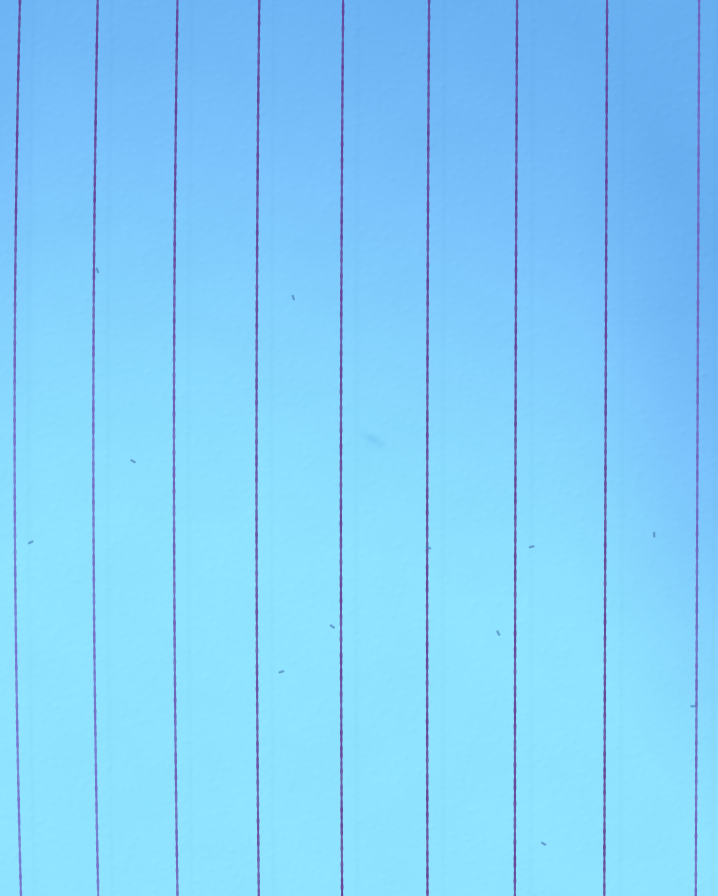
Give the GLSL for this pattern, as a Shadertoy shader.

```glsl
// Blue-lit paper with nine fine, slightly bowed purple rules and a soft grain.

// Rule layout, in canvas widths: position = FIRST + GAP * i + SPREAD * i * i
const float FIRST = 0.0285;
const float GAP = 0.1065;
const float SPREAD = 0.00142;
const float BOW = 0.0085;
const float TILT = 0.0065;
const float HALF_WIDTH = 0.0016;
const float EDGE_ROUGHNESS = 0.0004;

const vec3 SHADE = vec3(0.41, 0.69, 0.945);
const vec3 SKY = vec3(0.48, 0.765, 0.99);
const vec3 GLOW = vec3(0.56, 0.89, 1.0);
const vec3 INK = vec3(0.39, 0.25, 0.57);
const vec3 FADED_INK = vec3(0.46, 0.44, 0.80);
const vec3 SPECK = vec3(0.30, 0.48, 0.72);

const float GRAIN_SCALE = 125.0;
const float GRAIN = 0.045;
const float MOTTLE = 0.006;
const float GHOST = 0.010;
const float SPECK_SCALE = 9.0;
const float SPECK_CHANCE = 0.13;
const vec2 SMUDGE = vec2(0.52, 0.635);

vec2 hash2(vec2 p) {
    vec3 q = fract(p.xyx * vec3(0.1031, 0.1030, 0.0973));
    q += dot(q, q.yzx + 33.33);
    return fract((q.xx + q.yz) * q.zy);
}

// Cellular bumps, lit from the upper left
float paperRelief(vec2 p) {
    vec2 cell = floor(p);
    float relief = 0.0;
    for (int y = -1; y <= 1; y++) {
        for (int x = -1; x <= 1; x++) {
            vec2 id = cell + vec2(x, y);
            vec2 offset = p - id - hash2(id);
            float height = hash2(id + 71.0).x;
            relief += height * height * dot(offset, vec2(-0.6, 0.8)) * exp(-5.0 * dot(offset, offset));
        }
    }
    return relief;
}

// Broad unevenness from layered sines
float mottle(vec2 p) {
    float sum = 0.0;
    float amplitude = 0.5;
    for (int i = 0; i < 4; i++) {
        sum += amplitude * sin(p.x + 1.7 * sin(p.y)) * sin(p.y + 1.3 * sin(p.x));
        p = mat2(1.5, 1.2, -1.2, 1.5) * p + 2.1;
        amplitude *= 0.6;
    }
    return sum;
}

// Sparse dark fibres, kept inside their grid cells
float specks(vec2 p, float pixel) {
    vec2 id = floor(p);
    vec2 random = hash2(id + 19.0);
    vec2 offset = fract(p) - mix(vec2(0.15), vec2(0.85), hash2(id + 5.0));
    float angle = 6.2832 * random.y;
    vec2 axis = vec2(cos(angle), sin(angle));
    float along = dot(offset, axis);
    float d = length(offset - axis * clamp(along, -0.022, 0.022));
    return step(random.x, SPECK_CHANCE) * (1.0 - smoothstep(0.004, 0.012 + pixel, d));
}

// Light brightens downwards and falls off to the right
vec3 paperLight(vec2 uv) {
    float depth = 1.0 - uv.y - 0.22 * (uv.x * uv.x - 0.33);
    depth -= 0.16 * smoothstep(0.78, 1.0, uv.x) + 0.06 * smoothstep(0.07, 0.0, uv.x);
    float light = smoothstep(-0.25, 1.0, 1.33 * depth) * 1.1 - 0.06;
    vec3 lower = mix(SHADE, SKY, clamp(light / 0.4, 0.0, 1.0));
    return mix(lower, GLOW, clamp((light - 0.4) / 0.6, 0.0, 1.0));
}

// Continuous rule number at a position
float ruleIndex(float x) {
    return (sqrt(GAP * GAP + 4.0 * SPREAD * max(x - FIRST, -1.0)) - GAP) / (2.0 * SPREAD);
}

void mainImage(out vec4 fragColor, in vec2 fragCoord) {
    vec2 uv = fragCoord / iResolution.xy;
    vec2 p = fragCoord / iResolution.x;
    float pixel = 1.0 / iResolution.x;

    // Paper surface
    vec3 color = paperLight(uv);
    color += GRAIN * paperRelief(p * GRAIN_SCALE * vec2(0.85, 1.0));
    color += MOTTLE * mottle(p * 17.0);

    // Straighten the bow and lean, then find the nearest rule
    float v = 2.0 * uv.y - 1.0;
    float away = 1.0 - uv.x;
    float x = uv.x + BOW * away * away * (1.0 - v * v) - TILT * (uv.x - 0.25) * (uv.y - 0.5);
    float index = ruleIndex(x);
    float nearest = floor(index + 0.5);
    float spacing = GAP + 2.0 * SPREAD * nearest;
    float d = abs(index - nearest) * spacing;

    // Faint show-through beside each rule
    float ghost = (fract(index) - 0.18) * spacing;
    color -= GHOST * exp(-ghost * ghost / 0.00001);

    // Inked rules: rough edges, paler at lower left and far right
    float wobble = sin(p.y * 410.0 + nearest * 3.0) * sin(p.y * 173.0 + nearest * 7.0);
    float width = HALF_WIDTH + EDGE_ROUGHNESS * wobble;
    float cover = clamp((width - d) / pixel + 0.5, 0.0, 1.0);
    float fade = smoothstep(0.5, 0.05, uv.x) * smoothstep(0.85, 0.45, uv.y);
    fade = max(fade, 0.7 * smoothstep(0.88, 0.96, uv.x));
    float strength = 0.87 + 0.07 * sin(p.y * 61.0 + nearest * 5.0);
    color = mix(color, mix(INK, FADED_INK, fade), cover * strength);

    // Specks and one soft smudge
    color = mix(color, SPECK, 0.65 * specks(p * SPECK_SCALE, pixel * SPECK_SCALE));
    vec2 s = (p - SMUDGE) * mat2(0.87, -0.5, 0.5, 0.87) / vec2(0.016, 0.006);
    color -= vec3(0.05, 0.045, 0.02) * exp(-dot(s, s));

    fragColor = vec4(clamp(color, 0.0, 1.0), 1.0);
}
```
